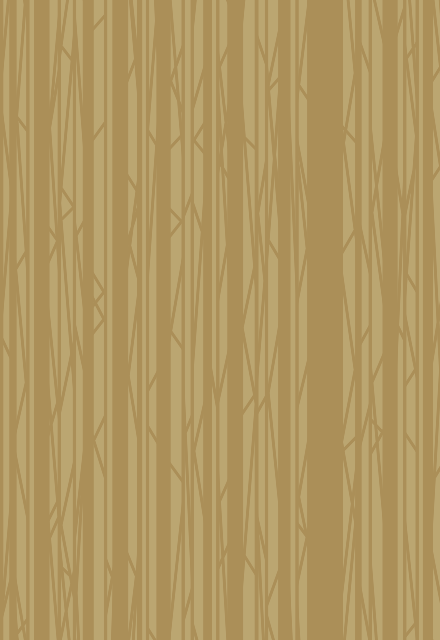
Reproduce this pattern procedurally as a WebGL 2 fragment shader.

```glsl
#version 300 es
precision highp float;
// Draws a flat two-tone forest: irregular upright trunks with thin slanting branches between them.

uniform vec2 u_resolution;
out vec4 fragColor;

float hash(vec3 p) {
    p = fract(p * vec3(0.1031, 0.1130, 0.0973));
    p += dot(p, p.yzx + 33.33);
    return fract((p.x + p.y) * p.z);
}

// Half of the trunks are thin, the others thick, and a rare one is huge.
float trunkWidth(float i) {
    float t = fract(i * 0.618034);
    return 0.0076 + 0.0285 * smoothstep(0.45, 0.9, t) + 0.0455 * step(0.96, t);
}

float gapWidth(float i) {
    return mix(0.0076, 0.0275, fract(i * 0.41421 + 0.3));
}

// Coverage of the branches in one gap; each joint sends an arm up and an arm down.
float branches(vec2 p, float gapIndex, float left, float gap, float pixel) {
    const float spacing = 0.25;
    float density = 0.82 * smoothstep(0.008, 0.019, gap);
    float cover = 0.0;
    for (int j = -2; j <= 2; j++) {
        float row = floor(p.y / spacing) + float(j);
        vec3 seed = vec3(gapIndex * 7.0 + 3.0, row + 40.0, 1.0);
        float jointY = (row + hash(seed)) * spacing;
        bool onLeft = hash(seed + vec3(0.0, 0.0, 5.0)) < 0.5;
        float across = onLeft ? p.x - left : left + gap - p.x;
        for (float arm = -1.0; arm <= 1.0; arm += 2.0) {
            float present = step(hash(seed + vec3(0.0, 0.0, 12.0 + arm)), density);
            float steepness = hash(seed + vec3(0.0, 0.0, 22.0 + arm));
            float run = mix(0.026, 0.34, pow(steepness, 2.5));
            float branchY = jointY + arm * run * across / gap;
            float dist = abs(p.y - branchY) * gap / length(vec2(gap, run));
            float line = 1.0 - smoothstep(-0.5 * pixel, 0.5 * pixel, dist - 0.0034);
            cover = max(cover, line * present);
        }
    }
    return cover;
}

void main() {
    // The canvas width is one unit.
    vec2 p = gl_FragCoord.xy / u_resolution.x;
    float pixel = 1.0 / u_resolution.x;
    vec3 bark = vec3(0.67, 0.56, 0.345);
    vec3 daylight = vec3(0.735, 0.65, 0.445);

    // Walk over trunk and gap pairs from left to right.
    float light = 0.0;
    float left = 0.0;
    for (float i = 0.0; i < 32.0; i++) {
        left += trunkWidth(i);
        float gap = gapWidth(i);
        float inside = min(p.x - left, left + gap - p.x);
        float open = smoothstep(-0.5 * pixel, 0.5 * pixel, inside);
        if (open > 0.0) {
            light = max(light, open * (1.0 - branches(p, i, left, gap, pixel)));
        }
        left += gap;
    }

    fragColor = vec4(mix(bark, daylight, light), 1.0);
}
```
